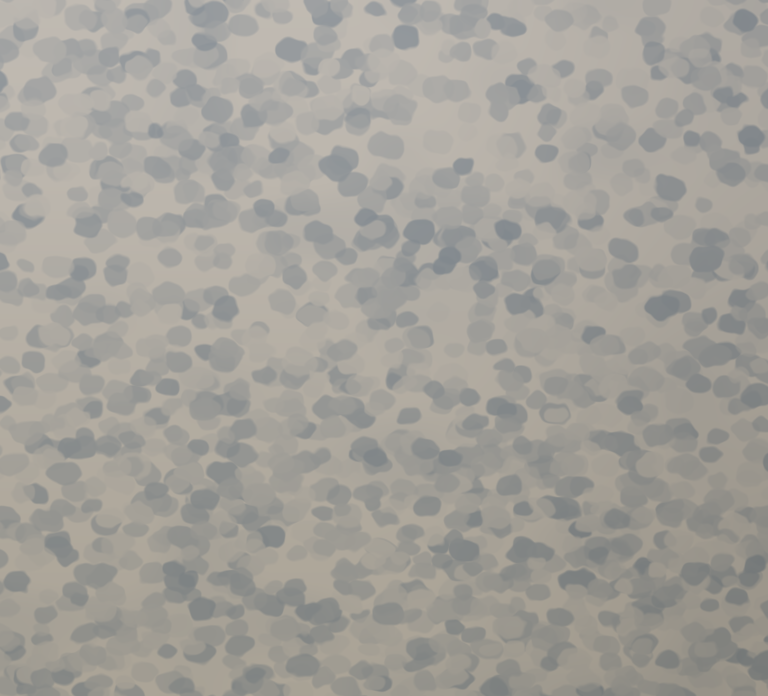
Write a WebGL 1 fragment shader that draws this pattern.

```glsl
precision highp float;
// Soft blue-grey oval dabs, overlapping on a warm grey ground that darkens downwards.

uniform vec2 u_resolution;

#define CELL vec2(0.050, 0.039)
#define RADIUS vec2(0.0200, 0.0150)
#define EDGE 0.0024
#define WOBBLE 0.0065
#define TILT 0.7
#define DENSITY_TOP 0.33
#define DENSITY_BOTTOM 0.60
#define GROUND_TOP vec3(0.752, 0.729, 0.697)
#define GROUND_BOTTOM vec3(0.668, 0.640, 0.588)
#define INK_TINT vec3(0.735, 0.795, 0.865)
#define LAYERS 6

vec4 hash4(vec3 p) {
  vec4 q = fract(p.xyzx * vec4(0.1031, 0.1030, 0.0973, 0.1099));
  q += dot(q, q.wzxy + 33.33);
  return fract((q.xxyz + q.yzzw) * q.zywx);
}

float valueNoise(vec2 p, float seed) {
  vec2 i = floor(p);
  vec2 f = fract(p);
  f = f * f * (3.0 - 2.0 * f);
  float a = hash4(vec3(i, seed)).x;
  float b = hash4(vec3(i + vec2(1.0, 0.0), seed)).x;
  float c = hash4(vec3(i + vec2(0.0, 1.0), seed)).x;
  float d = hash4(vec3(i + 1.0, seed)).x;
  return mix(mix(a, b, f.x), mix(c, d, f.x), f.y);
}

// Approximate signed distance to an ellipse
float ellipseDistance(vec2 p, vec2 r) {
  float k = length(p / r);
  return k * (k - 1.0) / max(length(p / (r * r)), 0.001);
}

// Warm ground, dimmer to the right, with faint cool clouds
vec3 groundColor(vec2 uv, vec2 p) {
  vec3 ground = mix(GROUND_BOTTOM, GROUND_TOP, smoothstep(-0.1, 1.05, uv.y));
  ground *= 1.0 - 0.09 * smoothstep(0.45, 1.05, uv.x);
  float cloud = smoothstep(0.45, 0.95, valueNoise(p * vec2(7.0, 9.0), 71.0));
  return ground * mix(vec3(1.0), INK_TINT, 0.16 * cloud);
}

// Paint one layer of scattered dabs over the colour below
vec3 paintLayer(vec3 color, vec3 ground, vec2 p, float layer) {
  vec2 shifted = p + layer * vec2(0.0171, 0.0237) + 1.0;
  vec2 base = floor(shifted / CELL);
  for (int j = -1; j <= 1; j++) {
    for (int i = -1; i <= 1; i++) {
      vec2 cell = base + vec2(float(i), float(j));
      vec4 place = hash4(vec3(cell, layer * 7.0 + 3.0));
      vec4 look = hash4(vec3(cell + 57.0, layer * 5.0 + 11.0));
      vec2 offset = shifted - (cell + place.xy) * CELL;

      // Dabs gather in loose clusters and thicken towards the bottom
      vec2 center = p - offset;
      float cluster = valueNoise(center * vec2(6.0, 8.0), 29.0) - 0.5;
      float density = mix(DENSITY_BOTTOM, DENSITY_TOP, center.y) + 0.3 * cluster;

      float angle = (look.x - 0.5) * TILT;
      float c = cos(angle);
      float s = sin(angle);
      vec2 local = vec2(c * offset.x + s * offset.y, c * offset.y - s * offset.x);
      vec2 radius = RADIUS * mix(0.68, 1.2, look.y);
      radius *= vec2(mix(0.85, 1.12, place.w), mix(0.90, 1.08, center.y));

      float mask = 1.0 - smoothstep(-EDGE, EDGE, ellipseDistance(local, radius));
      mask *= step(place.z, density);

      // Most dabs are faint; some are pale and cover darker ones
      float tone = mix(0.08, 1.0, pow(look.z, 1.35));
      vec3 dab = ground * mix(vec3(1.0), INK_TINT, tone);
      color = mix(color, dab, mask * mix(0.62, 0.95, look.w));
    }
  }
  return color;
}

void main() {
  vec2 uv = gl_FragCoord.xy / u_resolution;
  vec2 p = gl_FragCoord.xy / u_resolution.y;
  vec3 ground = groundColor(uv, p);

  // Bend the outlines slightly so the dabs look hand made
  vec2 bend = vec2(valueNoise(p * 75.0, 13.0), valueNoise(p * 75.0, 41.0)) - 0.5;
  vec2 warped = p + WOBBLE * bend;

  vec3 color = ground;
  for (int n = 0; n < LAYERS; n++) {
    color = paintLayer(color, ground, warped, float(n));
  }
  gl_FragColor = vec4(color, 1.0);
}
```
